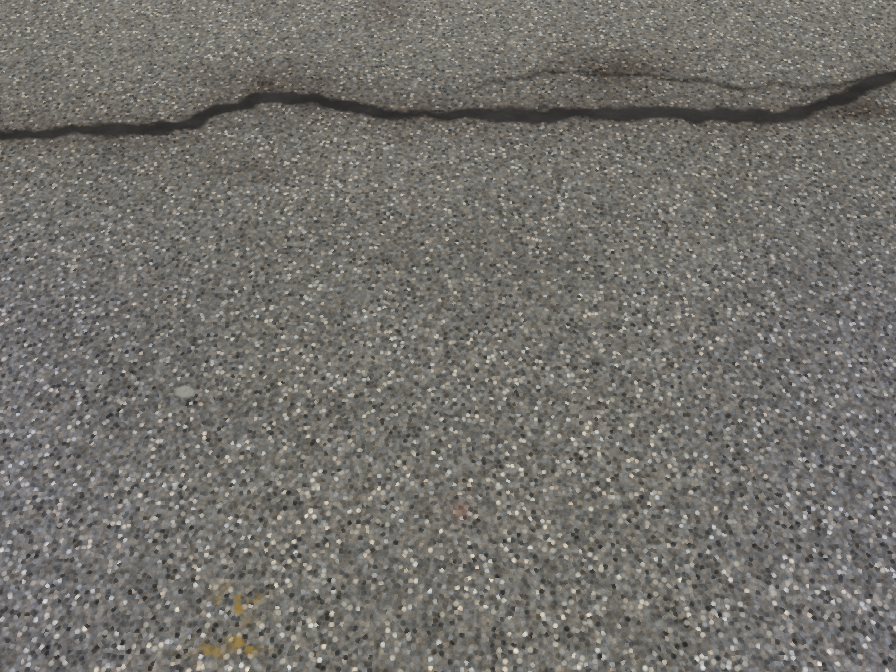
Reproduce this texture procedurally as a WebGL 1 fragment shader.

```glsl
precision highp float;
// Worn asphalt receding from the viewer, split by a dark wandering crack.
// Cellular stones and value noise lie on a perspective ground plane; the
// crack, stains and paint flecks are placed in canvas fractions on top.

uniform vec2 u_resolution;

float hash1(vec2 p) {
  vec3 q = fract(p.xyx * 0.1031);
  q += dot(q, q.yzx + 33.33);
  return fract((q.x + q.y) * q.z);
}

vec2 hash2(vec2 p) {
  return vec2(hash1(p), hash1(p + 71.7));
}

float valueNoise(vec2 p) {
  vec2 i = floor(p);
  vec2 f = fract(p);
  f = f * f * (3.0 - 2.0 * f);
  float low = mix(hash1(i), hash1(i + vec2(1.0, 0.0)), f.x);
  float high = mix(hash1(i + vec2(0.0, 1.0)), hash1(i + 1.0), f.x);
  return mix(low, high, f.y);
}

float fbm(vec2 p) {
  float sum = 0.0;
  float amp = 0.5;
  for (int i = 0; i < 4; i++) {
    sum += amp * valueNoise(p);
    p = p * 2.03 + 17.3;
    amp *= 0.5;
  }
  return sum / 0.9375;
}

// Nearest stone: x = distance to its centre, yz = its cell
vec3 nearestStone(vec2 p) {
  vec2 cell = floor(p);
  vec3 best = vec3(9.0, 0.0, 0.0);
  for (int j = -1; j <= 1; j++) {
    for (int i = -1; i <= 1; i++) {
      vec2 id = cell + vec2(float(i), float(j));
      float d = length(id + 0.1 + 0.8 * hash2(id) - p);
      if (d < best.x) best = vec3(d, id);
    }
  }
  return best;
}

// Maps the canvas to the road plane, with z growing into the distance
vec2 roadPlane(vec2 p, float z) {
  return vec2((p.x - 0.667) * z, 2.2 * z) + 4.0;
}

float blot(vec2 uv, vec2 centre, vec2 radius) {
  vec2 d = (uv - centre) / radius;
  return exp(-dot(d, d));
}

float crackHeight(float x) {
  return 0.804 + 0.046 * smoothstep(0.16, 0.30, x)
    - 0.020 * smoothstep(0.33, 0.46, x) + 0.062 * smoothstep(0.87, 1.03, x);
}

float strandHeight(float x) {
  return 0.862 + 0.030 * smoothstep(0.45, 0.64, x)
    - 0.022 * smoothstep(0.69, 0.84, x) + 0.020 * smoothstep(0.92, 1.0, x);
}

float band(float d, float halfWidth, float soft) {
  return 1.0 - smoothstep(halfWidth - soft, halfWidth + soft, abs(d));
}

vec3 asphalt(vec2 road, float nearness) {
  vec3 stone = nearestStone(road * 125.0);
  float tone = hash1(stone.yz + 3.1);
  float body = 1.0 - smoothstep(0.25, 0.75, stone.x);
  float light = 0.435 + (tone - 0.5) * 0.20 * (0.4 + body);
  light += (fbm(road * 150.0) - 0.5) * 0.26;
  light += smoothstep(0.86, 1.0, tone) * body * 0.22;
  light -= smoothstep(0.12, 0.0, tone) * body * 0.08;
  light = mix(0.45, light, 0.62 + 0.38 * nearness);
  vec3 tint = vec3(1.0, 0.99, 0.965);
  tint += (hash1(stone.yz + 9.7) - 0.5) * body * vec3(0.10, 0.01, -0.10);
  // Sparse pale pebbles
  vec3 pebble = nearestStone(road * 62.0 + 40.0);
  float chosen = step(0.93, hash1(pebble.yz + 5.3));
  float chip = chosen * (1.0 - smoothstep(0.16, 0.36, pebble.x));
  return mix(light * tint, vec3(0.72, 0.71, 0.67), chip * (0.25 + 0.5 * nearness));
}

void main() {
  vec2 uv = gl_FragCoord.xy / u_resolution;
  vec2 p = gl_FragCoord.xy / u_resolution.y;
  float pixel = 1.0 / u_resolution.y;
  float z = 1.0 / (1.0 - 0.42 * uv.y);
  vec3 color = asphalt(roadPlane(p, z), 1.0 - uv.y);

  // Broad wear and colour drift
  float wear = fbm(p * vec2(5.0, 8.0));
  color *= 0.94 + 0.13 * wear + 0.08 * smoothstep(0.84, 1.0, uv.y);
  float side = smoothstep(0.15, 0.55, abs(uv.x - 0.5)) * (1.0 - smoothstep(0.5, 0.8, uv.y));
  color *= mix(vec3(1.01, 1.0, 0.97), vec3(0.99, 0.985, 1.02), side);

  // Stains around the crack and at the far edge
  float rough = fbm(p * vec2(22.0, 60.0));
  float stain = blot(uv, vec2(0.68, 0.895), vec2(0.07, 0.035)) * 0.7
    + blot(uv, vec2(0.30, 0.88), vec2(0.07, 0.025)) * 0.5
    + blot(uv, vec2(0.43, 0.985), vec2(0.025, 0.02)) * 0.7
    + blot(uv, vec2(0.97, 0.835), vec2(0.07, 0.015)) * 0.8
    + blot(uv, vec2(0.29, 0.745), vec2(0.05, 0.02)) * 0.35;
  color *= 1.0 - stain * (0.15 + 0.5 * rough) * vec3(0.75, 0.85, 0.92);

  // Faint upper strand, then the main crack with its soft shoulder
  float wobble = (fbm(p * vec2(26.0, 40.0)) - 0.5) * 0.022;
  float strand = band(uv.y - strandHeight(uv.x) + wobble, 0.003, 0.004 + pixel);
  color *= 1.0 - strand * smoothstep(0.42, 0.62, uv.x) * (0.15 + 0.4 * rough);
  float d = uv.y - crackHeight(uv.x) + wobble;
  float width = 0.009 - 0.005 * blot(uv, vec2(0.47, 0.83), vec2(0.035, 0.2))
    - 0.003 * (1.0 - smoothstep(0.02, 0.16, uv.x)) + 0.006 * (rough - 0.5);
  color *= 1.0 - 0.32 * exp(-abs(d) / 0.016) * vec3(0.85, 1.0, 1.05);
  vec3 gap = vec3(0.19, 0.185, 0.18) * (0.7 + 0.6 * rough);
  color = mix(color, gap, 0.92 * band(d, width, 0.002 + pixel));

  // Ochre paint flecks, a rusty patch and one large pale stone
  float paint = blot(uv, vec2(0.267, 0.105), vec2(0.022, 0.022))
    + blot(uv, vec2(0.275, 0.045), vec2(0.016, 0.02))
    + blot(uv, vec2(0.235, 0.03), vec2(0.02, 0.015)) * 0.6;
  float flecks = smoothstep(0.42, 0.65, fbm(p * 65.0));
  color = mix(color, vec3(0.63, 0.50, 0.23), clamp(paint * flecks, 0.0, 0.8));
  float rust = blot(uv, vec2(0.514, 0.24), vec2(0.010, 0.014));
  color = mix(color, vec3(0.53, 0.41, 0.36), 0.6 * rust);
  float slab = length((uv - vec2(0.206, 0.417)) / vec2(0.014, 0.010));
  color = mix(color, vec3(0.64, 0.64, 0.60), 0.75 * (1.0 - smoothstep(0.6, 1.1, slab)));

  gl_FragColor = vec4(clamp(color, 0.0, 1.0), 1.0);
}
```
